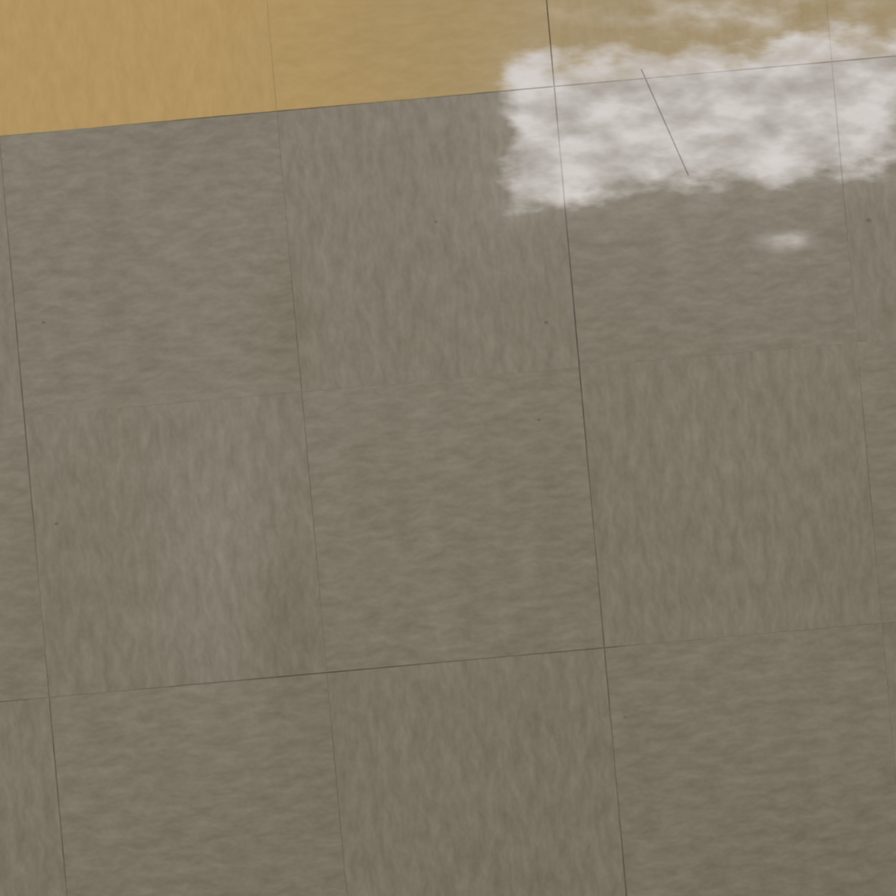
A Shadertoy shader for this texture:

```glsl
// Worn vinyl floor: a slightly turned grid of grey tiles below a yellow border row.
// Grain direction alternates in a checkerboard; thin broken seams, soft stains,
// scattered specks and a ragged glossy reflection are layered on top.

const vec2 GRID_ORIGIN = vec2(0.6745, 0.277);
const vec2 TILE_SIZE = vec2(0.311, 0.3145);
const float GRID_ANGLE = 0.089;
const float BORDER_ROW = 2.0;
const float SEAM_WIDTH = 0.0018;
const float SEAM_BLUR = 0.0009;

const vec3 GREY_DARK = vec3(0.452, 0.422, 0.357);
const vec3 GREY_LIGHT = vec3(0.542, 0.517, 0.468);
const vec3 YELLOW_WARM = vec3(0.692, 0.578, 0.378);
const vec3 YELLOW_DULL = vec3(0.615, 0.540, 0.400);
const vec3 SEAM_COLOR = vec3(0.285, 0.255, 0.220);
const vec3 GLARE_COLOR = vec3(0.795, 0.772, 0.755);

vec2 hash2(vec2 p) {
    vec3 q = fract(p.xyx * vec3(0.1031, 0.1030, 0.0973));
    q += dot(q, q.yzx + 33.33);
    return fract((q.xx + q.yz) * q.zy);
}

float cornerSlope(vec2 cell, vec2 offset) {
    float a = 6.2832 * hash2(cell + 100.0).x;
    return dot(vec2(cos(a), sin(a)), offset);
}

// Gradient noise, roughly -0.7 to 0.7
float noise(vec2 p) {
    vec2 i = floor(p), f = fract(p), e = vec2(1.0, 0.0);
    vec2 u = f * f * f * (f * (f * 6.0 - 15.0) + 10.0);
    return mix(mix(cornerSlope(i, f), cornerSlope(i + e.xy, f - e.xy), u.x),
               mix(cornerSlope(i + e.yx, f - e.yx), cornerSlope(i + e.xx, f - e.xx), u.x), u.y);
}

float fbm(vec2 p) {
    float sum = 0.0, amp = 0.6;
    for (int i = 0; i < 4; i++) {
        sum += amp * noise(p);
        p = mat2(1.6, 1.2, -1.2, 1.6) * p + 5.7;
        amp *= 0.5;
    }
    return sum;
}

float segmentDistance(vec2 p, vec2 a, vec2 b) {
    vec2 d = b - a;
    return length(p - a - d * clamp(dot(p - a, d) / dot(d, d), 0.0, 1.0));
}

float stroke(float dist, float width, float blur) {
    return 1.0 - smoothstep(0.5 * width - blur, 0.5 * width + blur, dist);
}

float softSpot(vec2 p, vec2 center, vec2 radius) {
    vec2 q = (p - center) / radius;
    return exp(-dot(q, q));
}

// Short flecks run upright on even tiles and sideways on odd ones
float grain(vec2 tile, vec2 cell) {
    bool upright = mod(cell.x + cell.y, 2.0) < 0.5;
    vec2 p = (upright ? tile : tile.yx) + hash2(cell) * 20.0;
    p += 0.012 * noise(p * 14.0);
    return noise(p * vec2(27.0, 9.0)) + 0.75 * noise(p * vec2(54.0, 21.0) + 9.0)
         + 0.45 * noise(p * vec2(85.0, 55.0));
}

// Even seams are open and dark, odd ones nearly closed; all fade in and out
float seam(float across, float along, float size, float oddStrength, float blur) {
    float index = floor(across + 0.5);
    float strength = mod(index, 2.0) < 0.5 ? 0.66 : oddStrength;
    strength *= index == 0.0 ? 1.0 : 0.75;
    strength *= clamp(0.72 + 1.5 * noise(vec2(along * 1.4, index * 7.3 + 2.5)), 0.08, 1.0);
    strength *= 0.85 + 0.5 * noise(vec2(along * 14.0, index * 3.1));
    return strength * stroke(abs(across - index) * size, SEAM_WIDTH, blur);
}

// Small dark flecks, sparse and randomly sized
float specks(vec2 uv, float blur) {
    vec2 cell = floor(uv * 9.0);
    vec2 r = hash2(cell + 31.0);
    vec2 center = (cell + 0.2 + 0.6 * r.yx) / 9.0;
    float size = mix(0.002, 0.006, r.y);
    return step(0.88, r.x) * stroke(length((uv - center) * vec2(1.0, 1.3)), size, blur + 0.001);
}

// Signed distance to the ragged reflection
float glareDistance(vec2 uv) {
    vec2 q = uv - vec2(0.79, 0.872);
    q += 0.035 * vec2(fbm(uv * 9.0), fbm(uv * 9.0 + 7.0));
    q.y -= 0.10 * q.x;
    vec2 d = abs(q) - vec2(0.195, 0.050);
    return length(max(d, 0.0)) + min(max(d.x, d.y), 0.0) - 0.032
         + 0.035 * fbm(uv * vec2(22.0, 48.0));
}

void mainImage(out vec4 fragColor, in vec2 fragCoord) {
    vec2 uv = fragCoord / iResolution.xy;
    float aa = 0.8 / iResolution.y;
    float blur = max(aa, SEAM_BLUR);
    float c = cos(GRID_ANGLE), s = sin(GRID_ANGLE);
    vec2 tile = mat2(c, -s, s, c) * (uv - GRID_ORIGIN) / TILE_SIZE;
    vec2 cell = floor(tile);

    // Tile colours, lit from the upper left
    float light = 0.20 + 0.56 * uv.y - 0.10 * uv.x + 0.22 * fbm(uv * 4.0);
    light += 0.26 * softSpot(uv, vec2(0.24, 0.40), vec2(0.06, 0.22));
    light -= 0.28 * softSpot(uv, vec2(0.32, 0.64), vec2(0.03, 0.07));
    light -= 0.30 * softSpot(uv, vec2(0.32, 0.31), vec2(0.03, 0.07));
    vec3 grey = mix(GREY_DARK, GREY_LIGHT, clamp(light, 0.0, 1.15));
    vec3 yellow = mix(YELLOW_WARM, YELLOW_DULL, smoothstep(0.2, 0.75, uv.x + 0.15 * fbm(uv * 6.0)));
    float border = smoothstep(-blur, blur, (tile.y - BORDER_ROW) * TILE_SIZE.y);
    vec3 color = mix(grey, yellow, border);
    color += grain(tile, cell) * mix(0.036, 0.020, border);
    color = mix(color, SEAM_COLOR, 0.4 * specks(uv, aa));

    // Reflection: ragged core, thin upper sheen, detached spot and halo
    float d = glareDistance(uv);
    float ripple = fbm(uv * vec2(18.0, 36.0) + 3.0);
    float core = smoothstep(0.018, -0.024, d) * clamp(0.87 + 0.55 * ripple, 0.0, 1.0);
    float sheen = softSpot(uv, vec2(0.83, 0.985), vec2(0.19, 0.022)) * clamp(0.45 + 1.1 * ripple, 0.0, 0.8);
    float spot = softSpot(uv, vec2(0.879, 0.731), vec2(0.028, 0.010)) * clamp(0.6 + ripple, 0.0, 0.8);
    float halo = 0.16 * exp(-28.0 * max(d, 0.0));
    color = mix(color, GLARE_COLOR + 0.10 * ripple, max(max(core, sheen), max(spot, halo)));

    // Seams and one crack seen within the reflection
    float rowFade = abs(tile.y) < 0.5 ? 1.0 - 0.75 * smoothstep(0.0, 0.15, tile.x) : 1.0;
    float lines = max(seam(tile.x, tile.y, TILE_SIZE.x, 0.34, blur),
                      seam(tile.y, tile.x, TILE_SIZE.y, 0.10, blur) * rowFade);
    float crack = stroke(segmentDistance(uv, vec2(0.716, 0.922), vec2(0.768, 0.805)), SEAM_WIDTH, blur);
    color = mix(color, SEAM_COLOR, max(lines, 0.45 * crack) * (1.0 - 0.35 * core));

    fragColor = vec4(clamp(color, 0.0, 1.0), 1.0);
}
```
